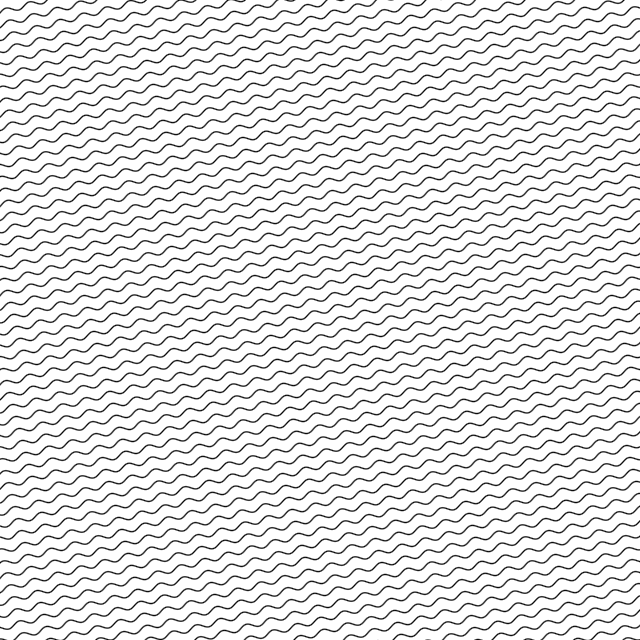
This pattern is drawn by a three.js fragment shader. Its source:

```glsl
varying vec2 vUv;

const float TAU = 6.28318531;
const float TILT = 0.2618;         // slope of the rows, radians
const float ROW_SPACING = 0.01938; // distance between rows
const float WAVELENGTH = 0.0379;
const float AMPLITUDE = 0.0040;
const float LINE_WIDTH = 0.0020;
const float EDGE_SOFTNESS = 0.00195;
const vec2 WAVE_ORIGIN = vec2(0.2831, 0.7728); // a trough, and a row centre
const vec3 PAPER = vec3(1.0);
const vec3 INK = vec3(0.03);

// Coordinates along and across a direction
vec2 alongAcross(vec2 p, float angle) {
  float c = cos(angle);
  float s = sin(angle);
  return vec2(c * p.x + s * p.y, c * p.y - s * p.x);
}

// Signed offset from the nearest multiple of the spacing
float repeatCentered(float x, float spacing) {
  return (fract(x / spacing + 0.5) - 0.5) * spacing;
}

// Distance to the nearest of the stacked waves, corrected for their slope
float waveDistance(vec2 p, float wavelength, float amplitude, float spacing) {
  float k = TAU / wavelength;
  float height = -amplitude * cos(k * p.x);
  float slope = amplitude * k * sin(k * p.x);
  return abs(repeatCentered(p.y - height, spacing)) / sqrt(1.0 + slope * slope);
}

// Coverage of a stroke with softened edges
float stroke(float dist, float width, float softness) {
  return clamp((0.5 * width - dist) / softness + 0.5, 0.0, 1.0);
}

void main() {
  vec2 p = alongAcross(vUv, TILT) - WAVE_ORIGIN;
  float dist = waveDistance(p, WAVELENGTH, AMPLITUDE, ROW_SPACING);
  float ink = stroke(dist, LINE_WIDTH, EDGE_SOFTNESS);
  gl_FragColor = vec4(mix(PAPER, INK, ink), 1.0);
}
```
